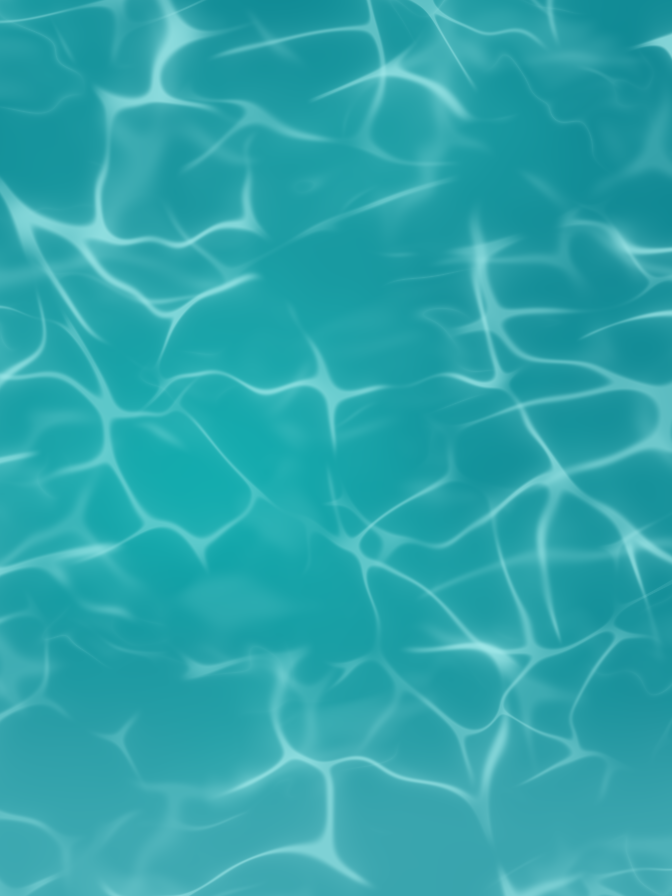
Write a Shadertoy shader that draws this texture.

```glsl
// Turquoise pool water with soft, broken caustic light lines.
#define CELLS vec2(5.0, 7.4)
#define LINE_WIDTH 0.022
#define ROUNDING 24.0
#define WARP 0.040
#define DEEP vec3(0.050, 0.525, 0.570)
#define TEAL vec3(0.110, 0.620, 0.645)
#define GLOW vec3(0.070, 0.690, 0.695)
#define HAZE vec3(0.265, 0.670, 0.705)
#define LIGHT vec3(0.680, 0.940, 0.940)

const mat2 TURN = mat2(0.80, 0.60, -0.60, 0.80);

vec2 hash2(vec2 c) {
    vec2 q = vec2(dot(c, vec2(127.1, 311.7)), dot(c, vec2(269.5, 183.3)));
    return fract(sin(q) * 43758.545);
}

// Layered sines, roughly -1 to 1.
float waves(vec2 p) {
    float sum = 0.0, amp = 0.6;
    for (int i = 0; i < 4; i++) {
        sum += amp * sin(p.x + 1.3 * sin(p.y * 0.7)) * cos(p.y + 0.8 * sin(p.x));
        p = TURN * p * 1.7 + 2.3;
        amp *= 0.6;
    }
    return sum;
}

// Bends the plane so that cell borders flow like refracted light.
vec2 bend(vec2 p, float phase) {
    float freq = 8.0, amp = WARP;
    for (int i = 0; i < 5; i++) {
        p += amp * sin(freq * (TURN * p).yx + vec2(phase, phase * 1.7 + 2.0));
        freq *= 1.75;
        amp *= 0.54;
        phase += 1.9;
    }
    return p;
}

// Distance to the nearest cell border, with rounded corners.
float borderDistance(vec2 p) {
    vec2 cell = floor(p), local = fract(p), nearCell = vec2(0.0), nearest = vec2(8.0);
    for (int y = -1; y <= 1; y++)
    for (int x = -1; x <= 1; x++) {
        vec2 g = vec2(x, y);
        vec2 r = g + hash2(cell + g) - local;
        if (dot(r, r) < dot(nearest, nearest)) { nearest = r; nearCell = g; }
    }
    float sum = 0.0;
    for (int y = -2; y <= 2; y++)
    for (int x = -2; x <= 2; x++) {
        if (x == 0 && y == 0) continue;
        vec2 g = nearCell + vec2(x, y);
        vec2 r = g + hash2(cell + g) - local;
        float d = dot(0.5 * (nearest + r), normalize(r - nearest));
        sum += exp(-ROUNDING * d);
    }
    return max(-log(sum) / ROUNDING, 0.0);
}

// One web of light: a bright core and a wide faint halo.
float caustic(vec2 p, vec2 scale, float width, float phase) {
    float d = borderDistance(bend(p, phase) * scale + phase * 3.1);
    float w = width * (1.0 + 0.55 * waves(p * 13.0 + phase));
    float core = exp(-d * d / (w * w));
    float halo = exp(-d / (4.0 * w));
    float visible = smoothstep(-0.25, 0.5, waves(p * 10.0 + phase * 5.0));
    return (0.75 * core + 0.22 * halo) * visible;
}

void mainImage(out vec4 fragColor, in vec2 fragCoord) {
    vec2 p = fragCoord / iResolution.y;

    // Water body: dark drifts, a brighter patch and a pale foreground.
    float drift = waves(bend(p, 0.7) * vec2(5.0, 7.0) + 1.0);
    float shade = 0.66 + 0.45 * drift - 0.45 * smoothstep(0.3, 0.75, p.x);
    vec3 color = mix(DEEP, TEAL, clamp(shade, 0.0, 1.0));
    vec2 patchOffset = (p - vec2(0.23, 0.46)) / vec2(0.22, 0.17);
    color = mix(color, GLOW, 0.8 * exp(-dot(patchOffset, patchOffset)));
    float foreground = smoothstep(0.32, 0.04, p.y + 0.05 * drift);
    color = mix(color, HAZE, 0.80 * foreground);

    // Smoky veils and hair-thin wisps stretched between the lines.
    float veil = waves(bend(bend(p, 2.0), 4.0) * vec2(10.0, 17.0));
    float wisp = exp(-14.0 * abs(veil - 0.2)) * smoothstep(0.0, 0.7, waves(p * 12.0 + 7.0));
    color = mix(color, LIGHT, 0.15 * smoothstep(0.25, 1.0, veil) + 0.20 * wisp);

    // Sharp main web over finer and blurred ones.
    float light = caustic(p, CELLS, LINE_WIDTH, 1.0);
    light += 0.50 * caustic(p, CELLS * 1.3, LINE_WIDTH * 1.1, 2.6);
    light += 0.22 * caustic(p, CELLS * 0.9, LINE_WIDTH * 2.2, 4.3);
    light *= 1.0 - 0.3 * foreground;
    color = mix(color, LIGHT, 1.0 - exp(-1.3 * light));

    fragColor = vec4(color, 1.0);
}
```
